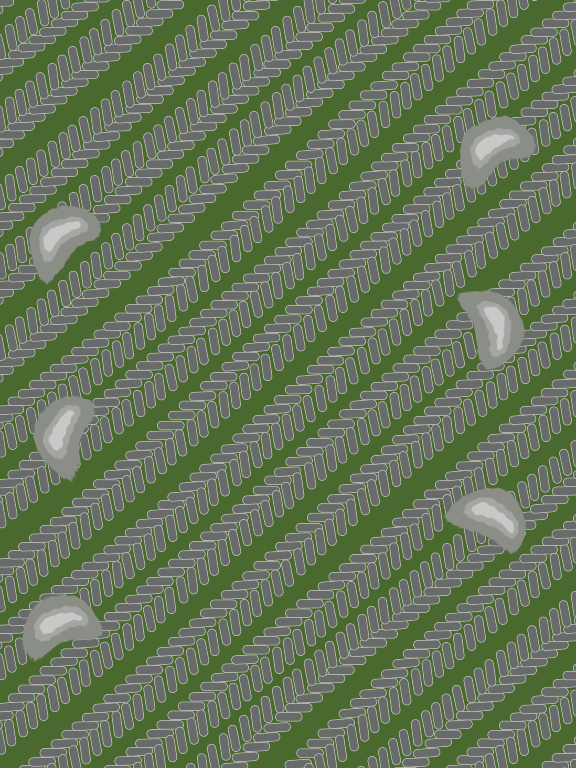
Write a WebGL 2 fragment shader that draws this pattern.

```glsl
#version 300 es
precision highp float;
// Diagonal chevron bands of rounded pavers on green ground, with six scattered stones.

#define SLOPE 0.82         // rise of the bands
#define PITCH 0.097        // vertical distance between bands
#define STEP 0.0139        // horizontal distance between pavers
#define ROW_GAP 0.0172     // half distance between the two rows of a band
#define HALF_LENGTH 0.0118 // half of a paver's straight part
#define RADIUS 0.0061      // half of a paver's width
#define EDGE 0.0011        // width of the pale paver rim
#define WOBBLE 0.0045      // drift of the rows

uniform vec2 u_resolution;
out vec4 fragColor;

const vec3 GRASS = vec3(0.29, 0.41, 0.18);
const vec3 PAVER = vec3(0.41, 0.42, 0.42);
const vec3 RIM = vec3(0.70, 0.72, 0.69);
const vec3 STONE_DARK = vec3(0.54, 0.555, 0.53);
const vec3 STONE_MID = vec3(0.64, 0.65, 0.64);
const vec3 STONE_LIGHT = vec3(0.78, 0.79, 0.78);

float hash(vec2 p) {
    vec3 q = fract(vec3(p.xyx) * vec3(0.1031, 0.1030, 0.0973));
    q += dot(q, q.yzx + 33.33);
    return fract((q.x + q.y) * q.z);
}

mat2 rotate(float a) {
    return mat2(cos(a), -sin(a), sin(a), cos(a));
}

float capsule(vec2 p, float halfLength) {
    return length(vec2(max(abs(p.x) - halfLength, 0.0), p.y));
}

// Height of a row's centre line at x; upright selects the row of steep pavers.
float rowLine(float x, float band, float upright) {
    float flip = band > 4.5 || hash(vec2(band + 40.0, 3.0)) > 0.8 ? -1.0 : 1.0;
    float side = (upright > 0.5 ? -1.0 : 1.0) * flip;
    float drift = sin(7.0 * x + 2.4 * band) + 0.5 * sin(15.0 * x + 1.7 * band + 2.0 * upright);
    float bend = 0.012 * sin(6.0 * x - 2.2);
    return SLOPE * x + (band + 0.62) * PITCH + side * ROW_GAP + WOBBLE * drift + bend;
}

vec3 drawPavers(vec2 p, vec3 color, float px) {
    float band0 = floor((p.y - SLOPE * p.x) / PITCH);
    float cell0 = floor(p.x / STEP + 0.5);
    for (int b = 1; b >= -1; b--) {
        float band = band0 + float(b);
        for (int row = 0; row < 2; row++) {
            float upright = float(row);
            for (int i = -2; i <= 2; i++) {
                float cell = cell0 + float(i);
                vec2 id = vec2(cell + 60.0, band * 2.0 + upright + 50.0);
                float x = (cell + 0.12 * (hash(id) - 0.5)) * STEP;
                vec2 center = vec2(x, rowLine(x, band, upright));
                float angle = mix(-0.04, 1.40, upright) + 0.10 * (hash(id + 17.0) - 0.5);
                float d = capsule(rotate(-angle) * (p - center), HALF_LENGTH) - RADIUS;
                vec3 fill = mix(PAVER, RIM, smoothstep(-EDGE - 0.5 * px, -EDGE + 0.5 * px, d));
                color = mix(color, fill, 1.0 - smoothstep(-0.5 * px, 0.5 * px, d));
            }
        }
    }
    return color;
}

// Bent, tapered blob with a ragged outline.
float stoneField(vec2 q, float seed) {
    q.y += 9.0 * q.x * q.x - 0.004;
    float taper = 0.0305 - 0.12 * q.x;
    float ragged = 0.0022 * sin(95.0 * q.x + seed) * sin(110.0 * q.y + 2.0 * seed)
        + 0.0010 * sin(420.0 * q.x + 3.0 * seed) * sin(390.0 * q.y + seed);
    return capsule(q, 0.021) - taper + ragged;
}

vec3 drawStones(vec2 p, vec3 color, float px) {
    float turns[6] = float[6](-0.6, -0.4, -1.1, 1.4, -0.2, 0.6);
    for (int i = 0; i < 6; i++) {
        float column = float(i % 2);
        float row = float(i / 2);
        vec2 center = mix(vec2(0.083, 0.697 - 0.253 * row), vec2(0.647, 0.813 - 0.244 * row), column);
        float d = stoneField(rotate(-turns[i]) * (p - center), float(i) * 2.3);
        color = mix(color, STONE_DARK, 1.0 - smoothstep(-px, px, d));
        color = mix(color, STONE_MID, 1.0 - smoothstep(-px, px, d + 0.0155));
        color = mix(color, STONE_LIGHT, 1.0 - smoothstep(-px, px, d + 0.0235));
    }
    return color;
}

void main() {
    vec2 p = gl_FragCoord.xy / u_resolution.y;
    float px = 1.0 / u_resolution.y;
    vec3 color = drawPavers(p, GRASS, px);
    color = drawStones(p, color, px);
    fragColor = vec4(color, 1.0);
}
```
